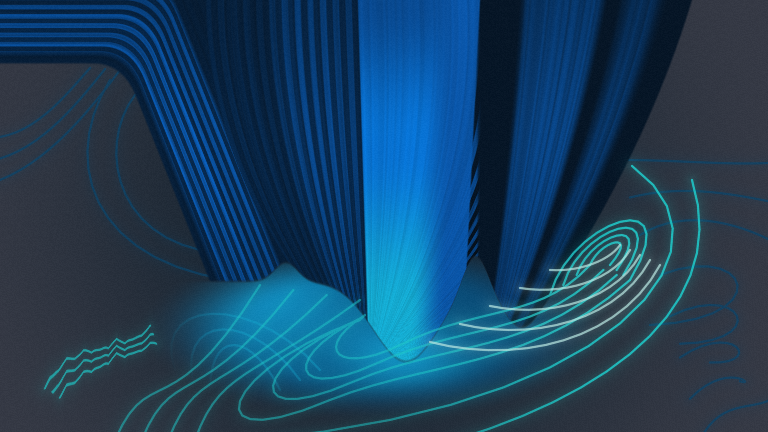
A WebGL 1 fragment shader for this background:

```glsl
precision highp float;
// Folded blue curtain of fine strands over a glowing pool, ringed by contour lines.
uniform vec2 u_resolution;

const vec3 NIGHT = vec3(.025, .085, .15);
const vec3 BLUE = vec3(.035, .29, .57);
const vec3 AZURE = vec3(.03, .45, .83);
const vec3 CYAN = vec3(.08, .67, .82);
const vec3 MINT = vec3(.12, .78, .78);
const vec3 DIM = vec3(.04, .27, .42);
const vec3 PALE = vec3(.72, .9, .88);

float hash(vec2 p) {
  return fract(sin(dot(p, vec2(127.1, 311.7))) * 43758.5);
}

float noise(float x) {
  float i = floor(x);
  return mix(hash(vec2(i, 3.)), hash(vec2(i + 1., 3.)), smoothstep(0., 1., x - i));
}

float smoothMax(float a, float b, float k) {
  float h = max(k - abs(a - b), 0.) / k;
  return max(a, b) + h * h * k * .25;
}

float band(float x, float a, float b, float soft) {
  return smoothstep(a - soft, a + soft, x) * (1. - smoothstep(b - soft, b + soft, x));
}

float bump(float x, float center, float width) {
  float t = (x - center) / width;
  return exp(-t * t);
}

float stripe(float x) {
  return smoothstep(-.45, .45, sin(6.2832 * x));
}

// Distance to a cubic curve, taken over short chords
float curveDist(vec2 p, vec2 a, vec2 b, vec2 c, vec2 d) {
  float best = 9.;
  vec2 last = a;
  for (int i = 1; i <= 14; i++) {
    float t = float(i) / 14.;
    float s = 1. - t;
    vec2 next = s * s * s * a + 3. * s * t * (s * b + t * c) + t * t * t * d;
    vec2 e = next - last;
    vec2 v = p - last;
    best = min(best, length(v - e * clamp(dot(v, e) / dot(e, e), 0., 1.)));
    last = next;
  }
  return best;
}

// Line with a faint halo
float ink(float d, float w) {
  float px = 2.6 / u_resolution.y;
  return 1. - smoothstep(w - px, w + px, d) * (1. - .2 * exp(-d * 18.));
}

// Strokes blended from a first curve (xy) to a last curve (zw)
float family(vec2 p, vec4 a, vec4 b, vec4 c, vec4 d, float n) {
  float best = 9.;
  for (int i = 0; i < 5; i++) {
    if (float(i) >= n) break;
    float t = float(i) / (n - 1.);
    best = min(best, curveDist(p, mix(a.xy, a.zw, t), mix(b.xy, b.zw, t), mix(c.xy, c.zw, t), mix(d.xy, d.zw, t)));
  }
  return ink(best, .011);
}

float hemline(float x) {
  return 2.81 - .19 * bump(x, 2.86, .16) + .8 * bump(x, 4.06, .46)
    - .36 * bump(x, 4.75, .17) + .46 * bump(x, 5.22, .28);
}

vec3 backdrop(vec2 p) {
  float shade = smoothstep(.8, 4.4, length(p - vec2(3.7, 2.2)));
  return mix(vec3(.1, .15, .2), vec3(.21, .225, .27), shade);
}

vec3 farLines(vec2 p, vec3 col) {
  float l = family(p, vec4(1.1, .8, 1.35, .95), vec4(.6, 1.6, 1, 1.4), vec4(.9, 2.6, 1.1, 2.3), vec4(2.3, 2.8, 2, 2.5), 2.);
  l = max(l, family(p, vec4(0, 1.37, 0, 1.8), vec4(.4, 1.3, .5, 1.6), vec4(.7, .9, .9, 1.1), vec4(.9, .68, 1.2, .7), 3.));
  l = max(l, family(p, vec4(6.2, 1.6, 6.4, 2.35), vec4(6.8, 1.6, 6.8, 2.1), vec4(7.2, 1.65, 7.3, 2.2), vec4(7.7, 1.63, 7.7, 2.4), 3.));
  l = max(l, family(p, vec4(6.6, 2.75, 7, 4.4), vec4(7.5, 2.4, 7.2, 4), vec4(7.8, 3.2, 7.5, 4.1), vec4(6.5, 3.25, 7.7, 4), 5.));
  return mix(col, DIM, l * .75);
}

vec3 pool(vec2 p, vec3 col) {
  float r = length((p - vec2(3.75, 3.3)) / vec2(2.2, .86));
  float body = (1. - smoothstep(.55, 1.08, r)) * smoothstep(-.02, .03, p.y - hemline(p.x));
  float light = bump(p.x, 2.7, 1.) * bump(p.y, 3., .65) + bump(p.x, 4.05, .6) * bump(p.y, 3.55, .35);
  col = mix(col, mix(vec3(.03, .3, .48), vec3(.06, .57, .78), min(light, 1.)), body * .92);
  float rings = family(p, vec4(1.75, 3.7, 2.1, 3.9), vec4(1.5, 3, 2.1, 3.3), vec4(2.5, 2.9, 2.5, 3.3), vec4(3.2, 3.7, 2.8, 3.9), 3.);
  return mix(col, CYAN, rings * .4 * body);
}

vec3 curtain(vec2 p, vec3 col) {
  float y = p.y;
  float fold = smoothMax(p.x - .96 - .4 * y, .9 * (.65 - y), .3);
  float seam = 2.05 + .12 * y * y;
  float edge = 3.58 + .03 * y;
  float rim = 6.92 - .3 * y - .06 * y * y;
  float mid = (p.x - seam) / (edge - seam);
  float side = (p.x - 4.78) / (rim - 4.78);
  // Strand brightness in each fold
  float lit = band(fold, .12, .76, .05) * (.15 + .85 * stripe(fold * 12.)) + .16;
  float midLit = (.32 + .5 * smoothstep(.3, .6, mid)) * mix(1., stripe(mid * 12.), .35 + .35 * mid);
  float sideLit = .8 * band(side, .22, .58, .03) + .55 * band(side, .69, .85, .04);
  lit = mix(lit, midLit, smoothstep(-.02, .03, mid));
  lit = mix(lit, sideLit, smoothstep(-.02, .02, side));
  float strand = p.x < seam ? fold : (p.x < 4.78 ? mid * 1.5 : side * 2.);
  float fine = noise(strand * 45.);
  vec3 cloth = mix(NIGHT, BLUE * (.78 + .28 * bump(y, 1.5, 1.2)), lit * (.7 + .5 * fine));
  // Bright central panel
  vec3 panel = mix(BLUE, AZURE, smoothstep(0., 1.4, y));
  panel = mix(panel, CYAN, smoothstep(1.5, 3.1, y));
  panel = mix(panel, BLUE * 1.15, smoothstep(4.25, 4.6, p.x + .05 * y)) * (.93 + .12 * fine);
  cloth = mix(cloth, panel, band(p.x, edge, 4.8 - .05 * y, .012));
  float mask = smoothstep(0., .03, fold) * smoothstep(-.015, .015, rim - p.x);
  return mix(col, cloth, mask * smoothstep(-.02, .02, hemline(p.x) - y));
}

vec3 nearLines(vec2 p, vec3 col) {
  float l = family(p, vec4(1.15, 4.4, 1.95, 4.4), vec4(1.5, 3.6, 2.2, 3.7), vec4(1.7, 4.3, 2.5, 3.8), vec4(2.6, 2.85, 3.6, 3), 4.);
  l = max(l, family(p, vec4(3.6, 3.2, 3.65, 3.15), vec4(2.2, 3.7, 3.1, 3.5), vec4(1.9, 4.6, 3.4, 3.75), vec4(3.3, 4, 4, 3.45), 4.));
  l = max(l, family(p, vec4(3.3, 4, 4, 3.45), vec4(4.3, 3.6, 4.8, 3.05), vec4(5.3, 3.7, 5.4, 3.2), vec4(6.3, 2.8, 5.9, 2.65), 4.));
  l = max(l, family(p, vec4(5.5, 2.95, 5.9, 2.65), vec4(5.7, 2.2, 6, 2.4), vec4(6.9, 1.8, 6.4, 2.3), vec4(6.3, 2.8, 6.1, 2.65), 4.));
  l = max(l, family(p, vec4(6.92, 1.8, 6.32, 1.66), vec4(7.3, 3, 7.5, 2.5), vec4(6.2, 3.9, 6.1, 4.1), vec4(4.55, 4.4, 2.5, 4.4), 2.));
  col = mix(col, MINT, l * (.55 + .35 * smoothstep(3.5, 6.5, p.x)));
  float white = family(p, vec4(4.3, 3.42, 5.5, 2.7), vec4(5.2, 3.65, 5.8, 2.72), vec4(6.2, 3.4, 6.1, 2.6), vec4(6.6, 2.65, 6.2, 2.45), 5.);
  col = mix(col, PALE, white * .75);
  // Jagged traces
  p.y += .16 * abs(fract(p.x * 6.) - .5) * noise(p.x * 9.);
  float jag = family(p, vec4(.45, 3.9, .6, 3.98), vec4(.7, 3.4, .8, 3.7), vec4(1.1, 3.6, 1.2, 3.6), vec4(1.5, 3.3, 1.56, 3.45), 3.);
  return mix(col, MINT, jag * .7);
}

void main() {
  // Canvas is 4.32 units tall with y pointing down
  vec2 p = vec2(gl_FragCoord.x, u_resolution.y - gl_FragCoord.y) * 4.32 / u_resolution.y;
  vec3 col = farLines(p, backdrop(p));
  col = nearLines(p, curtain(p, pool(p, col)));
  col += (hash(floor(p * 120.)) - .5) * .025;
  gl_FragColor = vec4(col, 1.);
}
```
